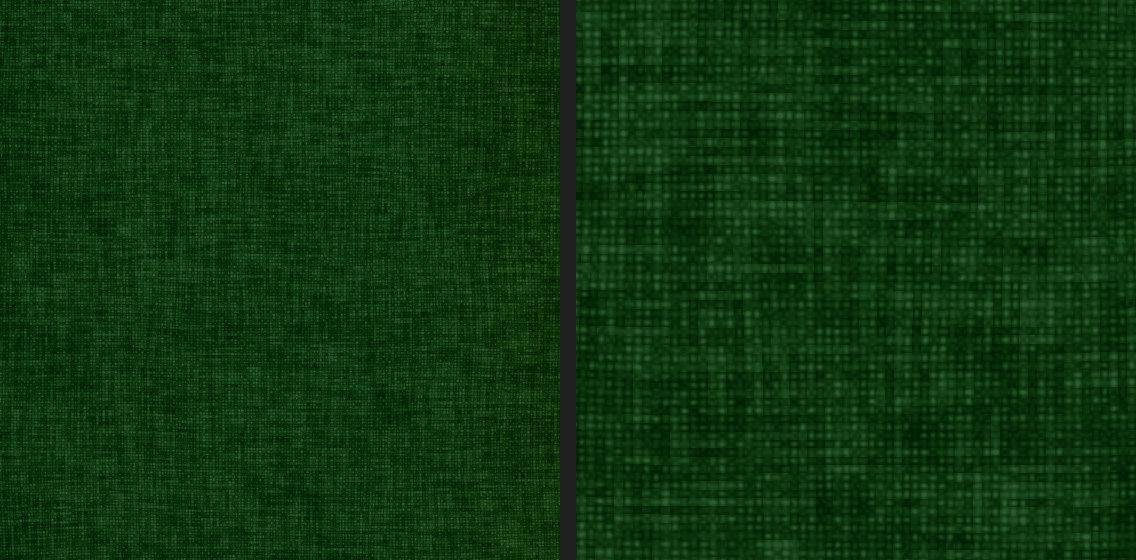
Left: the whole. Right: its middle third, enlarged.
A three.js fragment shader for this texture:

```glsl
varying vec2 vUv;

float hash(vec2 p) {
  vec3 q = fract(p.xyx * vec3(0.1031, 0.1030, 0.0973));
  q += dot(q, q.yzx + 33.33);
  return fract((q.x + q.y) * q.z);
}

float noise(vec2 p) {
  vec2 cell = floor(p);
  vec2 f = fract(p);
  f = f * f * (3.0 - 2.0 * f);
  return mix(mix(hash(cell), hash(cell + vec2(1.0, 0.0)), f.x),
             mix(hash(cell + vec2(0.0, 1.0)), hash(cell + 1.0), f.x), f.y);
}

// Broad uneven dye, from three octaves
float clouds(vec2 p) {
  float sum = 0.0;
  float weight = 0.5;
  for (int i = 0; i < 3; i++) {
    sum += weight * (noise(p) - 0.5);
    p = p * 2.1 + 17.3;
    weight *= 0.6;
  }
  return sum;
}

// Plain weave with uneven yarn: 0 in the gaps, 1 on bright threads
float weave(vec2 uv) {
  vec2 sway = vec2(noise(uv * vec2(9.0, 5.0)), noise(uv * vec2(5.0, 9.0) + 40.0));
  vec2 p = uv * vec2(188.0, 192.0) + 1.6 * sway;
  vec2 cell = floor(p);
  vec2 ridge = cos(6.2832 * (fract(p) - 0.5));
  float weftOver = mod(cell.x + cell.y, 2.0);

  // Rounded crossings, with warp and weft taking turns on top
  float tone = 0.41 + dot(ridge, mix(vec2(0.17, 0.09), vec2(0.09, 0.18), weftOver));
  float bump = (0.5 + 0.5 * ridge.x) * (0.5 + 0.5 * ridge.y);
  tone += 1.0 * (hash(cell + 7.0) - 0.5) * bump;

  // Thick and thin stretches along each thread
  tone += 0.44 * (noise(vec2(p.x * 0.14, cell.y + 300.0)) - 0.5);
  tone += 0.40 * (noise(vec2(cell.x + 500.0, p.y * 0.14)) - 0.5);

  // Fine fibres
  tone += 0.28 * (noise(uv * 420.0 + 90.0) - 0.5);
  return tone;
}

void main() {
  float tone = weave(vUv) + 0.22 * clouds(vUv * 7.0);

  // Slight falloff toward the side edges
  tone -= 0.10 * pow(abs(2.0 * vUv.x - 1.0), 4.0);
  tone = clamp(tone, -0.08, 1.15);

  vec3 gapGreen = vec3(0.01, 0.14, 0.02);
  vec3 yarnGreen = vec3(0.05, 0.21, 0.05);
  vec3 sheenGreen = vec3(0.15, 0.33, 0.16);
  vec3 color = tone < 0.38
    ? mix(gapGreen, yarnGreen, tone / 0.38)
    : mix(yarnGreen, sheenGreen, (tone - 0.38) / 0.62);

  // Warmer cast at the right
  color += vec3(0.012, 0.0, -0.014) * smoothstep(0.65, 1.0, vUv.x);
  gl_FragColor = vec4(max(color, 0.0), 1.0);
}
```
